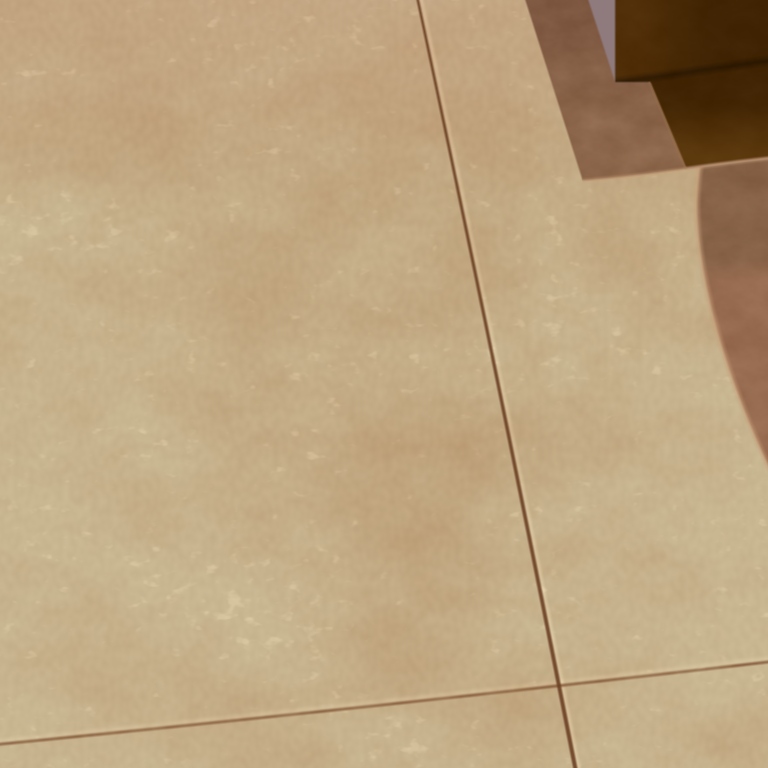
Reproduce this texture procedurally as a WebGL 2 fragment shader.

```glsl
#version 300 es
precision highp float;
uniform vec2 u_resolution;
out vec4 fragColor;

const vec3 PALE = vec3(0.785, 0.715, 0.57);
const vec3 TAN = vec3(0.74, 0.62, 0.465);
const vec3 ROSE = vec3(0.77, 0.64, 0.51);
const vec3 SHADE = vec3(0.55, 0.40, 0.29);
const vec3 UMBER = vec3(0.25, 0.14, 0.01);
const vec3 GROOVE = vec3(0.47, 0.28, 0.16);

vec2 hashGradient(vec2 cell) {
  vec3 h = fract(cell.xyx * vec3(0.1031, 0.1030, 0.0973));
  h += dot(h, h.yzx + 33.33);
  float angle = 6.2832 * fract((h.x + h.y) * h.z);
  return vec2(cos(angle), sin(angle));
}

float gradientNoise(vec2 p) {
  vec2 i = floor(p), f = fract(p);
  vec2 u = f * f * f * (f * (f * 6.0 - 15.0) + 10.0);
  vec2 e = vec2(0.0, 1.0);
  float low = mix(dot(hashGradient(i), f), dot(hashGradient(i + e.yx), f - e.yx), u.x);
  float high = mix(dot(hashGradient(i + e), f - e), dot(hashGradient(i + 1.0), f - 1.0), u.x);
  return mix(low, high, u.y);
}

float fbm(vec2 p, int octaves) {
  float sum = 0.0, amp = 0.6;
  for (int i = 0; i < octaves; i++) {
    sum += amp * gradientNoise(p);
    p = mat2(1.7, 0.9, -0.9, 1.7) * p + 7.3;
    amp *= 0.55;
  }
  return sum;
}

// Positive on the right of the directed line a to b
float rightOf(vec2 p, vec2 a, vec2 b) {
  vec2 d = normalize(b - a);
  return dot(p - a, vec2(d.y, -d.x));
}

float cover(float d, float soft) {
  return smoothstep(-soft, soft, d);
}

float band(float d, float halfWidth, float soft) {
  return 1.0 - smoothstep(halfWidth - soft, halfWidth + soft, abs(d));
}

float blob(vec2 p, vec2 center, vec2 radius) {
  vec2 q = (p - center) / radius;
  return exp(-dot(q, q));
}

vec3 concrete(vec2 p) {
  float cloud = fbm(p * vec2(4.5, 6.5) + 3.0, 5);
  float mottle = fbm(p * vec2(17.0, 25.0) + 11.0, 4);
  float warm = 0.24 + 0.36 * smoothstep(0.45, 1.0, p.y);
  warm += 0.32 * blob(p, vec2(0.5, 0.45), vec2(0.24, 0.4));
  warm += 0.35 * blob(p, vec2(0.81, 0.67), vec2(0.06, 0.035));
  warm += 0.3 * blob(p, vec2(0.62, 0.42), vec2(0.06, 0.06));
  warm -= 0.2 * blob(p, vec2(0.0, 0.3), vec2(0.25, 0.4));
  warm -= 0.22 * blob(p, vec2(0.9, 0.25), vec2(0.2, 0.25));
  warm -= 0.25 * blob(p, vec2(0.46, 0.68), vec2(0.11, 0.05));
  vec3 col = mix(PALE, TAN, clamp(warm - cloud * 0.9 - mottle * 0.35, 0.0, 1.15));
  col = mix(col, ROSE, 0.6 * smoothstep(0.72, 1.05, p.y));
  // Pale scuffs and fine grain
  float scuff = smoothstep(0.2, 0.55, fbm(p * vec2(38.0, 58.0), 3) + 0.4 * cloud);
  return col + 0.055 * scuff + 0.022 * gradientNoise(p * vec2(110.0, 85.0));
}

void main() {
  vec2 p = gl_FragCoord.xy / u_resolution;
  float aa = 0.8 / min(u_resolution.x, u_resolution.y);
  float soft = aa + 0.001;
  vec3 col = concrete(p);
  float grain = fbm(p * vec2(20.0, 28.0), 4);

  // Floor joints with a pale lip beside each groove
  float across = p.x - (0.749 - 0.205 * p.y + 0.008 * p.y * (1.0 - p.y));
  float along = p.y - (0.031 + 0.098 * p.x + 0.009 * p.x * p.x);
  float width = mix(0.0027, 0.0017, p.y);
  col += 0.07 * band(across - 0.005, 0.002, 0.003);
  col += 0.05 * band(along - 0.005, 0.002, 0.004);
  col = mix(col, GROOVE, 0.75 * band(along, 0.0019, soft) * (0.85 + 0.4 * grain));
  col = mix(col, GROOVE * 0.9, 0.9 * band(across, width, soft));

  // Shaded curved surface on the right
  float ledge = p.y - (0.764 + 0.024 * smoothstep(0.72, 1.08, p.x) + 0.035 * (p.x - 0.759));
  float curve = p.x - (0.9075 + 0.593 * pow(abs(p.y - 0.73), 1.7));
  float inside = cover(curve, soft) * cover(-ledge, soft);
  vec3 curved = mix(vec3(0.59, 0.42, 0.31), SHADE * 0.96, cover(p.y - 0.645 - 0.1 * (p.x - 0.91), 0.02));
  col = mix(col, curved + 0.06 * grain, inside);
  float rim = band(curve, 0.003, 0.004) * cover(-ledge, soft);
  col = mix(col, vec3(0.77, 0.61, 0.47), 0.65 * rim);

  // Step tread in shadow
  float treadLeft = p.x - (0.684 + 0.318 * (1.0 - p.y));
  float tread = cover(treadLeft, soft) * cover(ledge, soft);
  vec3 treadColor = mix(SHADE, vec3(0.49, 0.34, 0.25), smoothstep(0.8, 1.0, p.y));
  col = mix(col, treadColor + 0.07 * grain, tread);
  float lip = band(ledge, 0.002, 0.003) * step(0.759, p.x);
  col = mix(col, vec3(0.78, 0.62, 0.48), 0.55 * lip);

  // Lavender sliver beside the dark block
  float sliver = rightOf(p, vec2(0.801, 0.893), vec2(0.766, 1.0));
  col = mix(col, vec3(0.56, 0.48, 0.49), cover(sliver, soft) * cover(p.y - 0.893, soft));

  // Dark block above and riser below
  float seam = p.y - (0.893 + 0.14 * (p.x - 0.801));
  float block = cover(p.x - 0.801, soft) * cover(p.y - 0.893, soft);
  float riserLeft = rightOf(p, vec2(0.892, 0.783), vec2(0.846, 0.893));
  float riser = cover(riserLeft, soft) * cover(ledge - 0.003, soft) * cover(0.02 - seam, soft);
  vec3 blockColor = mix(vec3(0.31, 0.18, 0.03), UMBER, smoothstep(0.82, 0.94, p.x));
  vec3 riserColor = mix(vec3(0.36, 0.22, 0.05), UMBER, smoothstep(0.79, 0.88, p.y));
  float dark = max(block, riser);
  vec3 darkColor = mix(riserColor, blockColor, cover(seam, 0.004));
  darkColor *= 1.0 - 0.3 * band(seam, 0.004, 0.005);
  col = mix(col, darkColor + 0.03 * grain, dark);
  float riserEdge = band(riserLeft, 0.0012, soft) * cover(ledge, soft) * cover(0.893 - p.y, soft);
  col = mix(col, vec3(0.66, 0.49, 0.35), 0.6 * riserEdge);

  fragColor = vec4(clamp(col, 0.0, 1.0), 1.0);
}
```
